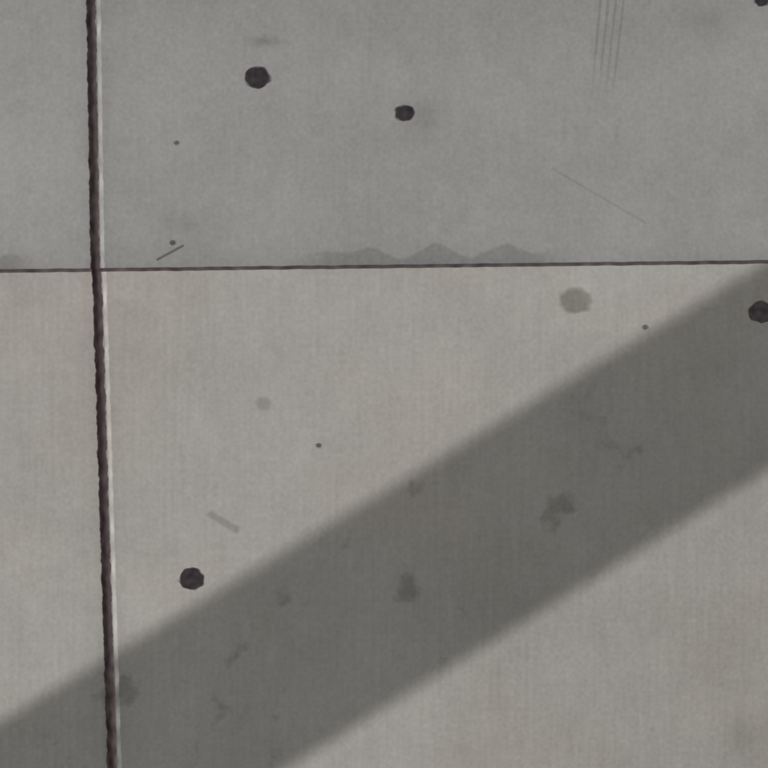
Reproduce this texture procedurally as a Shadertoy shader.

```glsl
// Concrete wall: four cast panels split by two dark joints, with tie holes,
// stains and a soft diagonal shadow. Gradient noise gives mottling and grain,
// distance functions place the joints, holes and scratches.
#define UPPER_TONE vec3(0.552, 0.547, 0.537)
#define LOWER_TONE vec3(0.605, 0.590, 0.567)
#define JOINT_TONE vec3(0.17, 0.135, 0.14)
#define HOLE_TONE vec3(0.20, 0.18, 0.19)
#define SHADOW_TINT vec3(0.685, 0.69, 0.69)
#define SHADOW_SOFT 0.019
#define MOTTLE 0.045
#define GRAIN 0.030
#define STREAKS 0.020

vec2 hashGradient(vec2 cell) {
    vec3 q = fract(cell.xyx * vec3(0.1031, 0.1030, 0.0973));
    q += dot(q, q.yzx + 33.33);
    return 2.0 * fract((q.xx + q.yz) * q.zy) - 1.0;
}

float noise(vec2 p) {
    vec2 i = floor(p), f = fract(p);
    vec2 w = f * f * f * (f * (f * 6.0 - 15.0) + 10.0);
    vec2 e = vec2(0, 1);
    float a = dot(hashGradient(i), f);
    float b = dot(hashGradient(i + e.yx), f - e.yx);
    float c = dot(hashGradient(i + e.xy), f - e.xy);
    float d = dot(hashGradient(i + e.yy), f - e.yy);
    return mix(mix(a, b, w.x), mix(c, d, w.x), w.y);
}

float fbm(vec2 p) {
    float sum = 0.0, amp = 0.6;
    for (int i = 0; i < 5; i++) {
        sum += amp * noise(p);
        p = mat2(1.6, 1.2, -1.2, 1.6) * p + 7.3;
        amp *= 0.55;
    }
    return sum;
}

// Coverage of a disc with a ragged rim
float disc(vec2 p, vec2 center, float radius, float soft) {
    vec2 d = (p - center) * vec2(0.9, 1.08);
    float rim = radius * (1.0 + 0.28 * noise(d / radius * 1.6 + center * 40.0));
    return 1.0 - smoothstep(-soft, soft, length(d) - rim);
}

float segment(vec2 p, vec2 a, vec2 b) {
    vec2 pa = p - a, ba = b - a;
    return length(pa - ba * clamp(dot(pa, ba) / dot(ba, ba), 0.0, 1.0));
}

float spot(vec2 p, vec2 center, vec2 size) {
    vec2 d = (p - center) / size;
    return exp(-dot(d, d));
}

void mainImage(out vec4 fragColor, in vec2 fragCoord) {
    vec2 p = fragCoord / iResolution.xy;
    float px = 1.0 / iResolution.y;

    // Joint lines, slightly tilted and rough
    float seamY = 0.647 + 0.012 * p.x + 0.0012 * noise(p * vec2(45.0, 3.0));
    float lower = 1.0 - smoothstep(-0.002, 0.002, p.y - seamY);
    float seamX = p.y > 0.65 ? mix(0.124, 0.1185, (p.y - 0.65) / 0.35)
                             : mix(0.146, 0.126, p.y / 0.65);
    float rough = 0.003 * noise(vec2(9.0, p.y * 55.0)) + 0.0015 * noise(vec2(2.0, p.y * 150.0));
    float dx = p.x - seamX;
    float dy = p.y - seamY;

    // Panel tone with broad light variation
    vec3 color = mix(UPPER_TONE, LOWER_TONE, lower);
    color += 0.020 * (1.0 - smoothstep(-0.01, 0.01, dx)) * (1.0 - lower);
    color -= 0.045 * lower * smoothstep(0.35, 1.0, p.x) * smoothstep(0.7, 0.0, p.y);
    color -= 0.018 * (1.0 - lower) * smoothstep(0.9, 1.0, p.y);

    // Mottling, brushed streaks and grain
    float blotch = fbm(p * 7.0);
    color += MOTTLE * blotch + 0.025 * fbm(p * 30.0 + 4.0);
    color += STREAKS * noise(p * vec2(170.0, 9.0)) * mix(0.5, 1.0, lower);
    color += GRAIN * (noise(p * 190.0) + 0.6 * noise(p * 95.0 + 31.0));
    color += vec3(0.010, 0.0, -0.010) * lower * fbm(p * 4.0 + 12.0);

    // Diagonal shadow with patchy dark stains inside it
    float top = 0.060 + 0.600 * p.x - p.y;
    float bottom = p.y - (-0.232 + 0.620 * p.x);
    float shade = smoothstep(-SHADOW_SOFT, SHADOW_SOFT, top)
                * smoothstep(-SHADOW_SOFT, SHADOW_SOFT, bottom) * lower;
    color *= mix(vec3(1), SHADOW_TINT, shade);
    float patches = smoothstep(0.16, 0.42, fbm(p * 16.0 + 3.0));
    color -= 0.045 * patches * (0.35 + shade);

    // Damp stains above the horizontal joint and other faint marks
    float ragged = 0.016 + 0.022 * noise(vec2(p.x * 22.0, 1.0));
    float damp = smoothstep(0.37, 0.45, p.x) * (1.0 - smoothstep(0.68, 0.76, p.x))
               + 1.0 - smoothstep(0.01, 0.05, p.x);
    color -= 0.055 * damp * (1.0 - lower) * (1.0 - smoothstep(ragged, ragged + 0.006, dy));
    color -= 0.035 * (1.0 - lower) * exp(-max(dy, 0.0) / 0.02);
    color -= 0.13 * disc(p, vec2(0.749, 0.608), 0.018, 0.004);
    color -= 0.06 * disc(p, vec2(0.343, 0.474), 0.009, 0.004);
    color -= 0.07 * spot(p, vec2(0.345, 0.946), vec2(0.018, 0.006));
    color -= 0.05 * spot(p, vec2(0.548, 0.848), vec2(0.022, 0.025));
    color -= 0.04 * spot(p, vec2(0.92, 0.975), vec2(0.03, 0.02));
    color -= 0.05 * spot(p, vec2(0.97, 0.04), vec2(0.03, 0.03));
    color -= 0.07 * (1.0 - smoothstep(0.002, 0.007, segment(p, vec2(0.275, 0.33), vec2(0.307, 0.311))));

    // Scratches: a bundle near the top, one thin diagonal line
    for (int i = 0; i < 4; i++) {
        float x = 0.782 + 0.010 * float(i);
        float d = segment(p, vec2(x, 1.0), vec2(x - 0.014, 0.85 + 0.01 * float(i)));
        color -= 0.045 * (1.0 - smoothstep(0.0005, 0.003, d)) * smoothstep(0.84, 0.95, p.y);
    }
    color -= 0.035 * (1.0 - smoothstep(0.0, 0.003, segment(p, vec2(0.72, 0.78), vec2(0.84, 0.71))));
    color -= 0.16 * (1.0 - smoothstep(0.0, 0.003, segment(p, vec2(0.205, 0.662), vec2(0.238, 0.680))));

    // Tie holes and pinholes: center, radius
    vec3 holes[9] = vec3[9](vec3(0.335, 0.899, 0.0150), vec3(0.527, 0.853, 0.0115),
        vec3(0.991, 0.594, 0.0150), vec3(0.249, 0.246, 0.0150), vec3(0.992, 1.0, 0.009),
        vec3(0.230, 0.814, 0.0030), vec3(0.415, 0.420, 0.0032), vec3(0.840, 0.574, 0.0035),
        vec3(0.225, 0.684, 0.0035));
    for (int i = 0; i < 9; i++) {
        float cover = disc(p, holes[i].xy, holes[i].z, max(0.0018, px));
        vec3 inside = HOLE_TONE + 0.07 * noise(p * 130.0);
        color = mix(color, inside, cover * (holes[i].z > 0.005 ? 0.95 : 0.6));
    }

    // Joints: dark groove, soft grime and a lit right lip
    color -= 0.07 * exp(-abs(dx) / 0.010);
    float lip = 1.0 - smoothstep(0.001, 0.004, abs(dx - 0.0098 - 0.5 * rough));
    color += 0.15 * lip * (0.75 + noise(vec2(5.0, p.y * 40.0)));
    float thin = 1.0 - smoothstep(0.001, 0.0036, abs(dy));
    color = mix(color, JOINT_TONE + 0.08, thin * (0.8 + 0.4 * noise(p * vec2(60.0, 8.0))));
    float groove = 1.0 - smoothstep(0.0045, 0.0075, abs(dx + rough));
    vec3 grooveTone = JOINT_TONE + 0.14 * smoothstep(-0.003, 0.005, dx) + 0.10 * noise(p * vec2(160.0, 70.0));
    color = mix(color, grooveTone, groove * 0.95);

    fragColor = vec4(clamp(color, 0.0, 1.0), 1.0);
}
```
